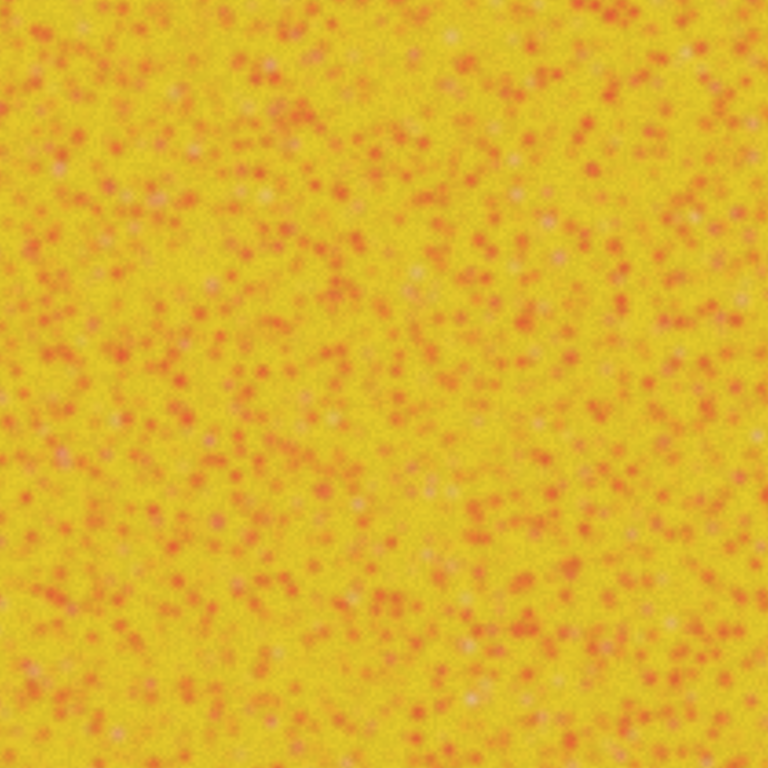
A three.js fragment shader for this texture:

```glsl
varying vec2 vUv;

const vec3 YELLOW = vec3(0.87, 0.765, 0.16);
const vec3 RED_ORANGE = vec3(0.875, 0.35, 0.20);
const vec3 PALE_PINK = vec3(0.875, 0.70, 0.52);

const float SPOT_CELLS = 50.0;
const float SPOT_SIGMA = 0.33;
const float SPOT_STRENGTH = 0.82;
const float GRAIN_SCALE = 210.0;
const float GRAIN_AMOUNT = 0.07;

vec3 hash3(vec2 p) {
  vec3 q = fract(vec3(p.xyx) * vec3(0.1031, 0.1030, 0.0973));
  q += dot(q, q.yxz + 33.33);
  return fract((q.xxy + q.yzz) * q.zyx);
}

float valueNoise(vec2 p) {
  vec2 cell = floor(p);
  vec2 f = fract(p);
  f = f * f * (3.0 - 2.0 * f);
  float low = mix(hash3(cell).x, hash3(cell + vec2(1.0, 0.0)).x, f.x);
  float high = mix(hash3(cell + vec2(0.0, 1.0)).x, hash3(cell + 1.0).x, f.x);
  return mix(low, high, f.y);
}

// Soft round spots, one per jittered cell, layered over the ground
vec3 addSpots(vec3 color, vec2 uv, float cells, float sigma, float strength) {
  vec2 p = uv * cells;
  vec2 home = floor(p);
  for (int y = -1; y <= 1; y++) {
    for (int x = -1; x <= 1; x++) {
      vec2 cell = home + vec2(float(x), float(y));
      vec3 place = hash3(cell + 17.0);
      vec3 look = hash3(cell + 191.0);
      vec2 d = p - cell - place.xy;
      float radius = sigma * mix(0.88, 1.12, look.y);
      float falloff = exp(-dot(d, d) / (2.0 * radius * radius));
      float paleness = pow(look.z, 7.0);
      vec3 spot = mix(RED_ORANGE, PALE_PINK, paleness);
      color = mix(color, spot, strength * look.x * look.x * falloff);
    }
  }
  return color;
}

void main() {
  // Gentle drift in spot density
  float density = mix(0.82, 1.18, valueNoise(vUv * 8.0 + 40.0));
  vec3 color = addSpots(YELLOW, vUv, SPOT_CELLS, SPOT_SIGMA, SPOT_STRENGTH * density);

  // Fine blurred grain
  float grain = valueNoise(vUv * GRAIN_SCALE + 300.0) - 0.5;
  color *= 1.0 + GRAIN_AMOUNT * grain;

  gl_FragColor = vec4(color, 1.0);
}
```
